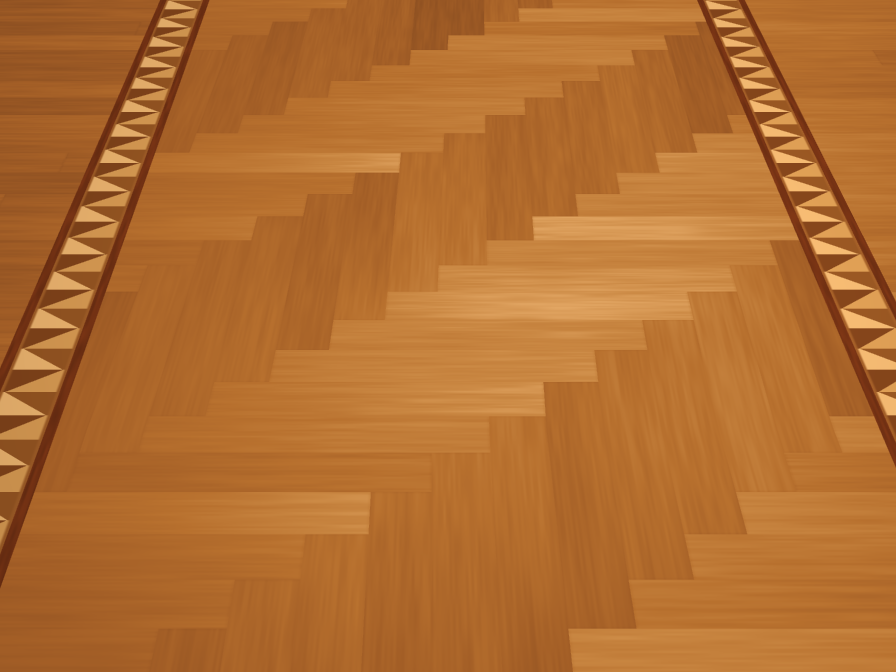
Write a WebGL 1 fragment shader that draws this texture.

```glsl
precision highp float;
// Herringbone parquet seen in perspective, with inlaid triangle borders.
// Screen points are projected to floor cells (one plank width each); plank
// identity, grain and seams come from the cell, then a soft lamp is added.

uniform vec2 u_resolution;

#define VANISH vec2(0.6424, 1.929)
#define PLANK_WIDTH 0.0545
#define ROW_SCALE 45.615
#define ROW_SHIFT 0.46
#define PLANK_LENGTH 6.0
#define LEFT_BAND vec2(-7.98, -6.53)
#define RIGHT_BAND vec2(7.80, 9.20)
#define INLAY_PERIOD 1.35
#define LAMP_CENTER vec2(0.87, 0.52)
#define LAMP_SIZE vec2(0.85, 0.75)
#define GRAIN 0.9
#define TONE_SPREAD 0.8

float hash(vec2 p) {
    vec3 q = fract(vec3(p.xyx) * 0.1031);
    q += dot(q, q.yzx + 33.33);
    return fract((q.x + q.y) * q.z);
}

float noise(vec2 p) {
    vec2 i = floor(p), f = fract(p);
    f = f * f * (3.0 - 2.0 * f);
    return mix(mix(hash(i), hash(i + vec2(1.0, 0.0)), f.x),
               mix(hash(i + vec2(0.0, 1.0)), hash(i + 1.0), f.x), f.y);
}

// Wood colours from dark walnut (0) to pale oak (5)
vec3 woodRamp(float t) {
    vec3 c = mix(vec3(0.44, 0.20, 0.08), vec3(0.55, 0.31, 0.13), clamp(t, 0.0, 1.0));
    c = mix(c, vec3(0.64, 0.37, 0.15), clamp(t - 1.0, 0.0, 1.0));
    c = mix(c, vec3(0.72, 0.44, 0.18), clamp(t - 2.0, 0.0, 1.0));
    c = mix(c, vec3(0.79, 0.53, 0.26), clamp(t - 3.0, 0.0, 1.0));
    return mix(c, vec3(0.91, 0.68, 0.42), clamp(t - 4.0, 0.0, 1.0));
}

// Tone offset of one plank: along and across in plank widths
float plankTone(vec2 id, float along, float across, float len) {
    vec2 g = vec2(along, across) + id * 7.3;
    float grain = 0.5 * noise(g * vec2(0.4, 7.0)) + 0.5 * noise(g * vec2(1.3, 24.0));
    float ends = 1.0 - smoothstep(0.0, 0.06, min(along, len - along));
    float sides = 1.0 - smoothstep(0.0, 0.05, min(across, 1.0 - across));
    float drift = (along / len - 0.5) * (hash(id + 17.0) - 0.5);
    float tone = (hash(id + 91.0) - 0.5) * TONE_SPREAD + 0.6 * drift;
    return tone + (grain - 0.5) * GRAIN - max(0.22 * ends, 0.16 * sides);
}

float herringbone(vec2 f, float height) {
    vec2 cell = floor(f);
    float step12 = mod(cell.x - cell.y + 33.0, 2.0 * PLANK_LENGTH);
    if (step12 < PLANK_LENGTH) {
        // Every third row is a paler board
        float start = cell.x - step12;
        float pale = 0.3 * cos(2.0944 * (cell.y - 32.0));
        return 0.35 + pale + plankTone(vec2(start, cell.y), f.x - start, fract(f.y), PLANK_LENGTH);
    }
    float top = cell.y + step12 - PLANK_LENGTH + 1.0;
    float far = smoothstep(0.3, 0.7, height);
    float shade = mix(-0.5 * smoothstep(-0.5, 1.5, cell.x), -0.85, far);
    return shade + plankTone(vec2(cell.x, top + 57.0), top - f.y, fract(f.x), PLANK_LENGTH);
}

// Long straight boards beyond the borders
float sideBoards(vec2 f) {
    float row = floor(f.y);
    float x = f.x + 14.0 * hash(vec2(row, 5.0));
    float board = floor(x / 14.0);
    return plankTone(vec2(board + 40.0, row), x - board * 14.0, fract(f.y), 14.0);
}

// Two dark rails around split triangles pointing across the band
vec3 inlay(float across, float along, float light) {
    float rim = min(across, 1.0 - across);
    if (rim < 0.13) {
        float streak = noise(vec2(across * 30.0, along * 2.0));
        return vec3(0.42, 0.18, 0.07) * (0.75 + 0.2 * streak + 0.08 * light);
    }
    vec3 ground = vec3(0.62, 0.36, 0.15);
    float a = clamp((across - 0.19) / 0.62, 0.0, 1.0);
    float q = fract(along / INLAY_PERIOD) - 0.5;
    bool fromLeft = abs(q) < 0.5 * (1.0 - a);
    vec3 c;
    if (fromLeft) c = q > 0.0 ? vec3(0.92, 0.70, 0.43) : vec3(0.50, 0.26, 0.10);
    else c = q < 0.0 ? vec3(0.84, 0.60, 0.32) : vec3(0.58, 0.33, 0.13);
    c = mix(ground, c, smoothstep(0.15, 0.19, rim));
    return c * (0.76 + 0.09 * light);
}

vec3 floorColor(vec2 p) {
    float depth = VANISH.y - p.y;
    vec2 f = vec2((p.x - VANISH.x) / (depth * PLANK_WIDTH), ROW_SCALE / depth - ROW_SHIFT);
    vec2 q = (p - LAMP_CENTER) / LAMP_SIZE;
    float light = 1.0 + 2.75 * exp(-dot(q, q));
    vec2 sheen = (p - vec2(0.82, 0.545)) / vec2(0.25, 0.03);
    light += 0.5 * exp(-dot(sheen, sheen));

    vec2 band = f.x < 0.0 ? LEFT_BAND : RIGHT_BAND;
    float across = (f.x - band.x) / (band.y - band.x);
    if (across > 0.0 && across < 1.0) return inlay(across, f.y, light);
    if (f.x < LEFT_BAND.x) return woodRamp(light - 0.2 + sideBoards(f));
    if (f.x > RIGHT_BAND.y) return woodRamp(light + sideBoards(f));
    // The far planks lean slightly to the right
    f.x -= 0.042 * max(p.y - 0.36, 0.0) / (depth * PLANK_WIDTH);
    float contrast = mix(0.65, 1.0, smoothstep(-5.0, -1.0, f.x));
    return woodRamp(light + contrast * herringbone(f, p.y));
}

void main() {
    // Average a 3 x 3 grid of samples for smooth edges
    vec3 sum = vec3(0.0);
    for (int i = 0; i < 9; i++) {
        float n = float(i);
        vec2 offset = (vec2(mod(n, 3.0), floor(n / 3.0)) - 1.0) * 0.42;
        vec2 p = (gl_FragCoord.xy + offset) / u_resolution * vec2(4.0 / 3.0, 1.0);
        sum += floorColor(p);
    }
    gl_FragColor = vec4(sum / 9.0, 1.0);
}
```
